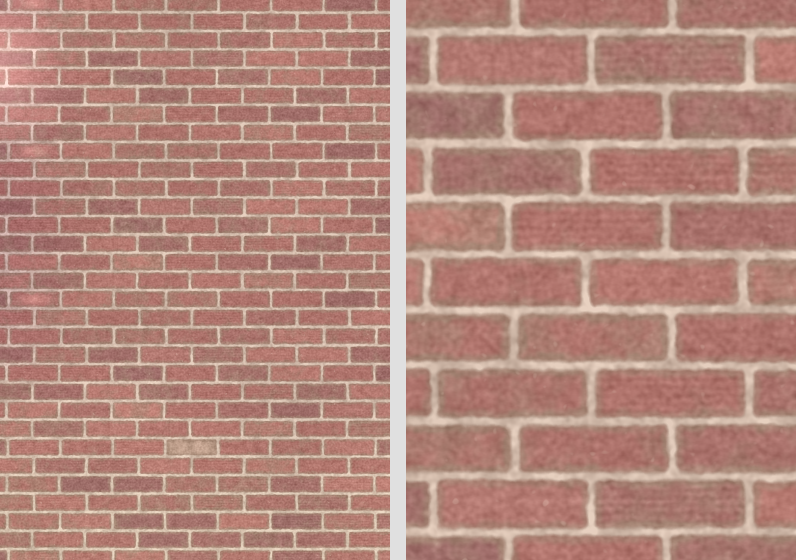
Left: the whole. Right: its middle third, enlarged.
Reproduce this texture procedurally as a WebGL 2 fragment shader.

```glsl
#version 300 es
precision highp float;
// Weathered red brick wall in running bond with pale, crumbly mortar.
// Each brick is a noise-warped rounded box; hashes choose its tone, and
// gradient noise adds olive staining, grain, broken joints and drag lines.
uniform vec2 u_resolution;
out vec4 outColor;

// Lengths are fractions of the canvas height.
const vec2 CELL = vec2(0.0938, 0.03305);     // brick plus one joint
const float FIRST_BED = 0.0195;              // height of the lowest bed joint
const float EVEN_START = 0.0592, ODD_START = 0.0137;
const vec2 JOINT = vec2(0.0052, 0.0052);
const float CORNER = 0.0036;
const float EDGE_WARP = 0.0012;
const float EDGE_SOFTNESS = 0.0013;
const float COURSE_PERIOD = 8.0;             // courses before tones recur
const float FREE_COURSES = 6.0;              // lowest courses, never recurring

const vec3 RED = vec3(0.685, 0.450, 0.420);
const vec3 PLUM = vec3(0.595, 0.410, 0.400);
const vec3 SALMON = vec3(0.745, 0.500, 0.460);
const vec3 OLIVE = vec3(0.635, 0.520, 0.450);
const vec3 PALE_BRICK = vec3(0.760, 0.630, 0.560);
const vec3 MORTAR_LIGHT = vec3(0.900, 0.810, 0.745);
const vec3 MORTAR_DARK = vec3(0.690, 0.595, 0.535);
const vec3 GLOW = vec3(0.190, 0.165, 0.150);

vec2 hash2(vec2 p) {
    vec3 q = fract(p.xyx * vec3(0.1031, 0.1030, 0.0973));
    q += dot(q, q.yzx + 33.33);
    return fract((q.xx + q.yz) * q.zy);
}

float corner(vec2 cell, vec2 offset, vec2 f) {
    return dot(hash2(cell + offset) * 2.0 - 1.0, f - offset);
}

// Gradient noise, roughly -0.7 to 0.7.
float noise(vec2 p) {
    vec2 i = floor(p), f = fract(p);
    vec2 u = f * f * f * (f * (f * 6.0 - 15.0) + 10.0);
    float low = mix(corner(i, vec2(0, 0), f), corner(i, vec2(1, 0), f), u.x);
    float high = mix(corner(i, vec2(0, 1), f), corner(i, vec2(1, 1), f), u.x);
    return mix(low, high, u.y);
}

float fbm(vec2 p) {
    float sum = 0.0, gain = 1.0;
    for (int i = 0; i < 4; i++) {
        sum += gain * noise(p);
        p = p * 2.03 + 17.3;
        gain *= 0.55;
    }
    return sum;
}

float roundedBox(vec2 p, vec2 halfSize, float radius) {
    vec2 q = abs(p) - halfSize + radius;
    return length(max(q, 0.0)) + min(max(q.x, q.y), 0.0) - radius;
}

// 1 for the chosen brick, 0 for all others.
float pick(vec2 id, vec2 chosen) {
    return 1.0 - step(0.5, length(id - chosen));
}

vec3 brickColor(vec2 p, vec2 local, vec2 id, float depth) {
    vec2 tone = hash2(id + 41.0), wear = hash2(id + 87.0);
    vec3 color = mix(RED, PLUM, 0.85 * smoothstep(0.35, 1.0, tone.x));
    color = mix(color, SALMON, 0.75 * smoothstep(0.60, 1.0, tone.y));
    color = mix(color, SALMON, pick(id, vec2(2.0, 7.0)));
    color = mix(color, PALE_BRICK, pick(id, vec2(3.0, 5.0)));

    // Staining gathers along a ragged rim and in soft patches.
    float ragged = depth + 0.0030 * fbm(p * 60.0 + 7.0);
    float rim = 1.0 - smoothstep(0.0008, 0.0060, ragged);
    float patches = smoothstep(-0.20, 0.75, fbm(p * 38.0) + wear.x - 0.55);
    color = mix(color, OLIVE, clamp(0.50 * patches + 0.62 * rim, 0.0, 0.88));

    // Drag lines, then mottling, grain and lime specks.
    float lines = sin(local.y / CELL.y * 44.0 + 2.0 * noise(p * vec2(30.0, 90.0)));
    color += 0.014 * lines * smoothstep(0.55, 0.95, wear.y);
    color += 0.075 * fbm(p * vec2(75.0, 110.0)) + 0.085 * noise(p * 270.0);
    float specks = smoothstep(0.36, 0.60, noise(p * 170.0 + 9.0));
    return mix(color, MORTAR_LIGHT, 0.25 * specks);
}

void main() {
    vec2 p = gl_FragCoord.xy / u_resolution.y;
    float pixel = 1.0 / u_resolution.y;
    vec2 warp = vec2(noise(p * 70.0), noise(p * 70.0 + 31.0)) + 0.9 * noise(p * 190.0);
    vec2 q = p + EDGE_WARP * warp;

    // Locate the brick; alternate courses shift by half a brick.
    float row = floor((q.y - FIRST_BED) / CELL.y);
    float course = row < FREE_COURSES ? row
        : FREE_COURSES + mod(row - FREE_COURSES, COURSE_PERIOD);
    float start = mix(EVEN_START, ODD_START, mod(row, 2.0));
    start += 0.0045 * (hash2(vec2(course, 5.0)).x - 0.5);
    vec2 grid = (q - vec2(start, FIRST_BED)) / CELL;
    vec2 id = vec2(floor(grid.x), course);
    vec2 local = (fract(grid) - 0.5) * CELL;
    vec2 jitter = hash2(id + 13.0) - 0.5;
    local.y += 0.0006 * jitter.y;
    vec2 halfSize = 0.5 * (CELL - JOINT) - 0.0008 * jitter.x;
    float dist = roundedBox(local, halfSize, CORNER) + 0.0007 * fbm(p * 120.0);

    // Sandy mortar, bright along the joint and soiled in places.
    float sand = 0.72 + 0.75 * fbm(p * 45.0) + 0.50 * noise(p * 230.0);
    sand *= mix(0.55, 1.0, smoothstep(0.0, 0.0022, dist));
    vec3 mortar = mix(MORTAR_DARK, MORTAR_LIGHT, clamp(sand, 0.0, 1.0));
    vec3 brick = brickColor(p, local, id, -dist);
    float soft = max(0.75 * pixel, EDGE_SOFTNESS);
    vec3 color = mix(brick, mortar, smoothstep(-soft, soft, dist));

    // Uneven light: cool left side, sheen at upper left, warm brighter foot.
    float left = 1.0 - smoothstep(0.0, 0.18, p.x);
    color *= mix(vec3(1.0), vec3(0.96, 0.92, 0.97), left * smoothstep(0.25, 0.5, p.y));
    vec2 corner = p - vec2(0.0, 0.89);
    color += 1.1 * GLOW * exp(-dot(corner, corner * vec2(150.0, 90.0)));
    vec2 sheen = local / vec2(0.026, 0.010);
    color += 0.8 * GLOW * pick(id, vec2(0.0, 13.0)) * exp(-dot(sheen, sheen));
    color *= 1.0 + 0.05 * fbm(p * 5.0);
    color *= mix(vec3(1.03, 1.05, 1.03), vec3(1.0), smoothstep(0.0, 0.35, p.y));
    outColor = vec4(clamp(color, 0.0, 1.0), 1.0);
}
```
